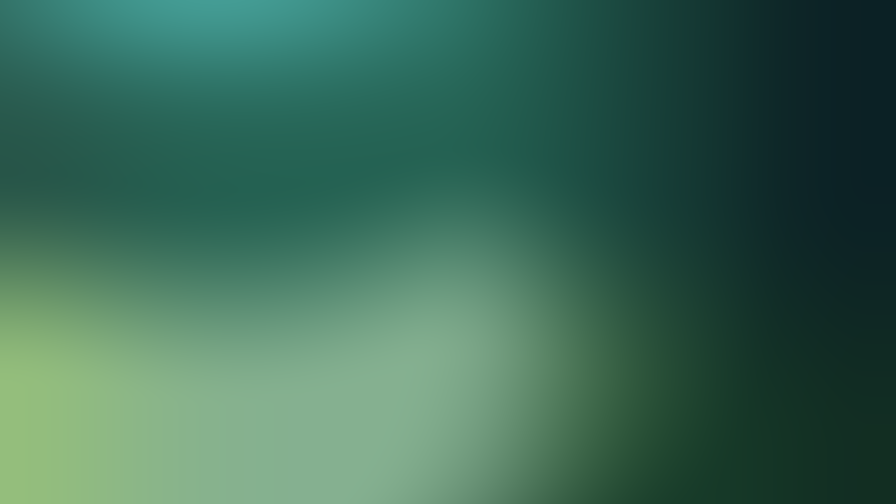
Write a Shadertoy shader that draws this background.

```glsl
// Soft blurred backdrop: a teal glow above, a pale sage bank below,
// and deep green shade closing in from the right.
// Built by layering smooth ramps and Gaussian falloffs over a base green.

// Bell curve centred on zero with the given spread.
float bell(float d, float spread) {
    d /= spread;
    return exp(-d * d);
}

// Smooth rise from 0 to 1 across an interval of the given width.
float ramp(float x, float start, float width) {
    return smoothstep(0.0, 1.0, (x - start) / width);
}

void mainImage(out vec4 fragColor, in vec2 fragCoord) {
    vec2 uv = fragCoord / iResolution.xy;
    float leftEdge = bell(uv.x, 0.17);

    // Base green with a teal glow hanging from the top edge
    vec3 color = mix(vec3(0.14, 0.38, 0.32), vec3(0.15, 0.33, 0.28), leftEdge);
    float glow = bell(uv.x - 0.24, 0.26) * bell(uv.y - 1.03, 0.19);
    color = mix(color, vec3(0.27, 0.62, 0.59), glow);

    // Pale bank: its upper boundary swells at the left and near the middle
    float lift = 0.10 * bell(uv.x - 0.53, 0.16) + 0.05 * leftEdge;
    float bank = 1.0 - ramp(uv.y, 0.18 + lift, 0.44);
    vec3 bankColor = mix(vec3(0.52, 0.69, 0.565), vec3(0.58, 0.745, 0.485), leftEdge);
    bankColor = mix(bankColor, vec3(0.41, 0.62, 0.40), smoothstep(0.52, 0.76, uv.x));
    color = mix(color, bankColor, bank);

    // Shade from the right, reaching further left along the bottom
    vec3 shadeColor = mix(vec3(0.07, 0.18, 0.135), vec3(0.045, 0.13, 0.145),
                          smoothstep(0.1, 0.65, uv.y));
    shadeColor += vec3(0.02, 0.05, 0.025) * (1.0 - smoothstep(0.76, 0.97, uv.x));
    float shade = ramp(uv.x, 0.48 - 0.11 * exp(-4.5 * uv.y), 0.42);
    color = mix(color, shadeColor, shade);

    fragColor = vec4(color, 1.0);
}
```
